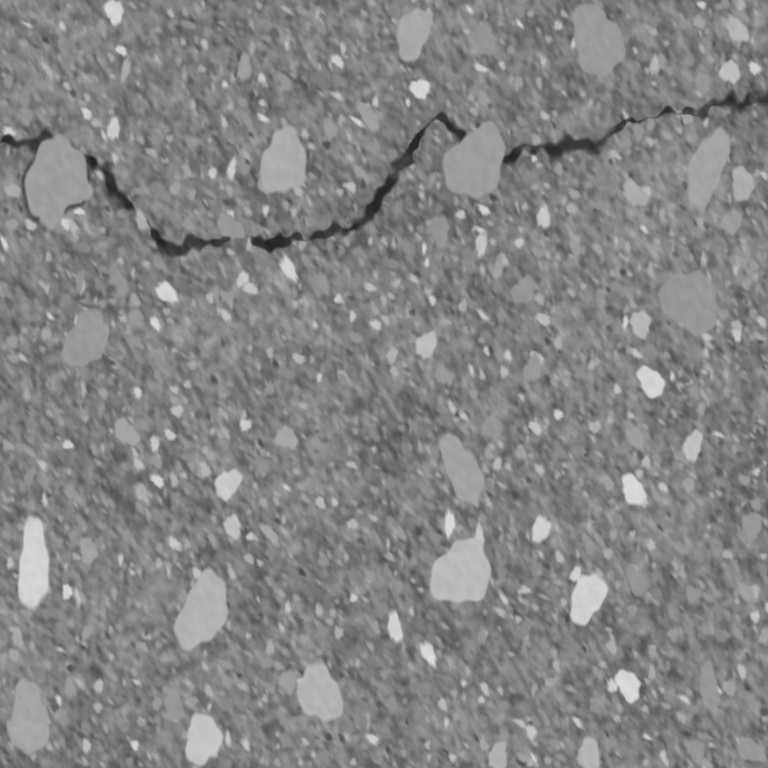
Reproduce this texture procedurally as a WebGL 2 fragment shader.

```glsl
#version 300 es
precision highp float;
// Grey fine-grained rock section: streaked matrix, pale tilted grains and one dark winding crack.
uniform vec2 u_resolution;
out vec4 fragColor;

const float SOFT = 0.0026;   // edge blur in canvas units
const float LEAN = 0.5;      // tilt of the rock fabric, in radians

vec3 hash3(vec2 cell) {
    vec3 q = fract(cell.xyx * vec3(0.1031, 0.1030, 0.0973));
    q += dot(q, q.yxz + 33.33);
    return fract((q.xxy + q.yzz) * q.zyx);
}

// Local frame whose y axis leans left by the given angle
vec2 tilted(vec2 v, float angle) {
    float c = cos(angle), s = sin(angle);
    return vec2(c * v.x + s * v.y, c * v.y - s * v.x);
}

// Smooth value noise in 0..1
float noise(vec2 p) {
    vec2 cell = floor(p), f = fract(p);
    f = f * f * (3.0 - 2.0 * f);
    float low = mix(hash3(cell).x, hash3(cell + vec2(1, 0)).x, f.x);
    float high = mix(hash3(cell + vec2(0, 1)).x, hash3(cell + vec2(1, 1)).x, f.x);
    return mix(low, high, f.y);
}

// Noise stretched along the fabric, centred on zero
float streaks(vec2 p, float scale) {
    return noise(tilted(p, LEAN) * scale * vec2(1.0, 0.6) + 200.0) - 0.5;
}

// Ragged ellipse: signed distance in units of the frame of d
float grainDistance(vec2 d, vec2 radii, float phase) {
    vec2 q = d / radii;
    float a = atan(q.y, q.x + 1e-5);
    float ragged = 0.12 * sin(2.0 * a + phase) + 0.10 * sin(3.0 * a + 2.3 * phase)
                 + 0.05 * sin(7.0 * a + 4.1 * phase);
    return (length(q) - 1.0 - ragged) * radii.x;
}

// Lay one cellular layer of grains over a shade; radius is the long one, tones the shade range
float layGrains(float shade, vec2 p, float cells, float density, float radius,
                vec2 tilt, vec2 tones, float seed) {
    vec2 g = p * cells + seed * 17.0;
    vec2 home = floor(g);
    for (int j = -1; j <= 1; j++) {
        for (int i = -1; i <= 1; i++) {
            vec2 cell = home + vec2(i, j);
            vec3 place = hash3(cell + 31.0);
            vec3 form = hash3(cell + 487.0);
            if (place.z > density) continue;
            float size = radius * cells * mix(0.5, 1.0, form.x);
            vec2 radii = size * vec2(mix(0.38, 0.8, form.y), 1.0);
            vec2 d = tilted(g - cell - 0.2 - 0.6 * place.xy, tilt.x + tilt.y * (form.z - 0.5));
            float edge = grainDistance(d, radii, 40.0 * form.x) / cells;
            float rank = place.z / density;
            float tone = mix(tones.x, tones.y, rank * rank);
            shade = mix(shade, tone, smoothstep(SOFT, -SOFT, edge));
        }
    }
    return shade;
}

// Height of the crack: a rising line with a deep trough and a shallow sag
float crackHeight(float x) {
    float trough = smoothstep(0.08, 0.23, x) * (1.0 - smoothstep(0.44, 0.58, x));
    float sag = smoothstep(0.56, 0.66, x) * (1.0 - smoothstep(0.70, 0.92, x));
    float wiggle = 0.005 * sin(47.0 * x) + 0.004 * sin(101.0 * x + 1.3) + 0.002 * sin(233.0 * x);
    return mix(0.81, 0.865, x) - 0.14 * trough - 0.045 * sag + wiggle;
}

float layCrack(float shade, vec2 p) {
    float step = 0.004;
    float slope = (crackHeight(p.x + step) - crackHeight(p.x - step)) / (2.0 * step);
    float d = abs(p.y - crackHeight(p.x)) / sqrt(1.0 + slope * slope);
    d += 0.012 * (noise(p * 85.0) - 0.5);
    float swell = noise(vec2(p.x * 22.0, 5.0));
    float width = 0.001 + 0.011 * swell * swell;
    float depth = mix(0.55, 1.0, noise(p * 48.0 + 90.0));
    shade -= 0.05 * exp(-max(d, 0.0) * 55.0);
    return mix(shade, 0.13, depth * smoothstep(width + 0.005, width * 0.2, d));
}

void main() {
    vec2 p = gl_FragCoord.xy / u_resolution;

    // Matrix
    float fine = 0.13 * streaks(p, 150.0) + 0.06 * streaks(p + 3.0, 260.0);
    float shade = 0.485 + 0.07 * streaks(p, 14.0) + 0.13 * streaks(p, 70.0) + fine;

    // Small specks, pale and dark
    shade = layGrains(shade, p, 85.0, 0.42, 0.0062, vec2(LEAN, 1.0), vec2(0.50, 0.70), 1.0);
    shade = layGrains(shade, p, 60.0, 0.10, 0.0060, vec2(LEAN, 0.8), vec2(0.42, 0.29), 2.0);
    shade = layGrains(shade, p, 42.0, 0.42, 0.0095, vec2(LEAN, 1.3), vec2(0.53, 0.84), 3.0);

    // Crack and the rimmed pebble beside it
    shade = layCrack(shade, p);
    float pebble = grainDistance(tilted(p - vec2(0.073, 0.77), -0.1), vec2(0.036, 0.056), 1.0);
    shade = mix(shade, 0.24, 0.8 * smoothstep(0.008, 0.001, pebble) * smoothstep(0.83, 0.77, p.y));
    shade = mix(shade, 0.62, smoothstep(SOFT, -SOFT, pebble));

    // Medium and large grains
    shade = layGrains(shade, p, 15.0, 0.36, 0.021, vec2(0.2, 1.2), vec2(0.58, 0.85), 4.0);
    shade = layGrains(shade, p, 6.0, 0.36, 0.056, vec2(0.0, 0.9), vec2(0.59, 0.83), 5.0);

    shade += 0.3 * fine;
    fragColor = vec4(vec3(clamp(shade, 0.0, 1.0)), 1.0);
}
```
